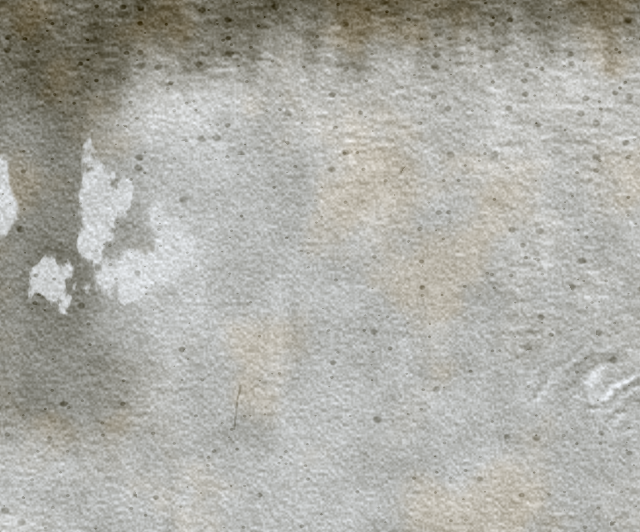
Give the GLSL for this texture, as a WebGL 1 fragment shader.

```glsl
precision highp float;

// Weathered plaster wall: a sooty band along the top, a damp stain on the left,
// peeled white patches and fine sandy relief. Layers of value noise build one
// tone value, which is then mapped onto a ramp from olive shadow to cool grey.

uniform vec2 u_resolution;

const vec3 SHADOW = vec3(0.31, 0.30, 0.24);
const vec3 LIGHT = vec3(0.79, 0.80, 0.80);
const vec3 RUST_SHIFT = vec3(0.025, 0.0, -0.035);

float hash(vec2 p) {
  vec3 q = fract(vec3(p.xyx) * 0.1031);
  q += dot(q, q.yzx + 33.33);
  return fract((q.x + q.y) * q.z);
}

float noise(vec2 p) {
  vec2 i = floor(p);
  vec2 f = fract(p);
  f = f * f * (3.0 - 2.0 * f);
  float low = mix(hash(i), hash(i + vec2(1.0, 0.0)), f.x);
  float high = mix(hash(i + vec2(0.0, 1.0)), hash(i + 1.0), f.x);
  return mix(low, high, f.y);
}

// Fractal noise centred on zero.
float fbm(vec2 p) {
  float sum = 0.0;
  float gain = 0.5;
  for (int i = 0; i < 5; i++) {
    sum += gain * (noise(p) - 0.5);
    p = mat2(1.6, 1.2, -1.2, 1.6) * p + 17.3;
    gain *= 0.5;
  }
  return sum;
}

// Noise surface lit from above; the step is in noise cells.
float relief(vec2 p, float stepSize) {
  return noise(p) - noise(p + vec2(0.25, 1.0) * stepSize);
}

// Elliptical patch whose outline is displaced by a ragged offset.
float patchMask(vec2 p, vec2 centre, vec2 radius, float ragged, float blur) {
  float d = length((p - centre) / radius) + ragged;
  return 1.0 - smoothstep(1.0 - blur, 1.0 + blur, d);
}

float segmentDistance(vec2 p, vec2 a, vec2 b) {
  vec2 ab = b - a;
  return length(p - a - ab * clamp(dot(p - a, ab) / dot(ab, ab), 0.0, 1.0));
}

// Sparse round pits, one candidate per grid cell.
float pits(vec2 p, float scale, float density) {
  vec2 cell = floor(p * scale);
  vec2 centre = 0.3 + 0.4 * vec2(hash(cell + 3.1), hash(cell + 8.7));
  float radius = 0.1 + 0.15 * hash(cell + 5.5);
  float d = length((fract(p * scale) - centre) * vec2(0.8, 1.0));
  return step(1.0 - density, hash(cell)) * (1.0 - smoothstep(radius * 0.5, radius * 1.3, d));
}

float topSoot(vec2 p, float streak, float cloud) {
  float edge = mix(0.73, 0.83, smoothstep(0.1, 0.45, p.x));
  return smoothstep(edge, edge + 0.18, p.y + 0.07 * streak + 0.12 * cloud);
}

float dampStain(vec2 p, float streak, float cloud) {
  float side = 1.0 - smoothstep(0.16, 0.36, p.x + 0.2 * cloud + 0.08 * (p.y - 0.3));
  float base = smoothstep(0.11, 0.23, p.y + 0.12 * cloud);
  float column = patchMask(p, vec2(0.115, 0.65), vec2(0.07, 0.3), streak * 0.4, 0.5);
  return side * base * (0.62 + 0.9 * cloud + 0.3 * streak) + 0.3 * column;
}

float peeledPaint(vec2 p, float ragged) {
  float m = patchMask(p, vec2(0.184, 0.60), vec2(0.032, 0.09), ragged, 0.16);
  m = max(m, patchMask(p, vec2(0.275, 0.49), vec2(0.085, 0.055), ragged, 0.16));
  m = max(m, patchMask(p, vec2(0.320, 0.53), vec2(0.035, 0.07), ragged, 0.25));
  m = max(m, patchMask(p, vec2(0.090, 0.47), vec2(0.032, 0.036), ragged * 1.6, 0.2));
  m = max(m, patchMask(p, vec2(0.235, 0.625), vec2(0.014, 0.035), ragged * 1.5, 0.25));
  return max(m, patchMask(p, vec2(0.0, 0.63), vec2(0.024, 0.09), ragged, 0.25));
}

void main() {
  vec2 p = gl_FragCoord.xy / u_resolution.y;
  float cloud = fbm(p * 4.5 + 2.0);
  float mottle = fbm(p * 16.0 + 40.0);
  float streak = noise(p * vec2(34.0, 3.5)) + 0.5 * noise(p * vec2(85.0, 7.0)) - 0.75;
  float ragged = 2.2 * fbm(p * vec2(24.0, 15.0) + 9.0);

  // Broad stains and washed-out areas.
  float soot = topSoot(p, streak, cloud);
  float damp = dampStain(p, streak, cloud);
  float wash = patchMask(p, vec2(0.34, 0.70), vec2(0.13, 0.19), ragged * 0.5, 0.45);
  wash += 0.7 * patchMask(p, vec2(1.06, 0.76), vec2(0.25, 0.18), ragged * 0.5, 0.5);
  float tone = 0.84 + 0.26 * cloud + 0.28 * mottle + 0.07 * streak;
  tone += 0.13 * wash * (1.0 - damp) - 0.48 * damp;
  tone = mix(tone, 0.11 + 0.4 * mottle + 0.12 * streak, soot * 0.9);
  float peel = peeledPaint(p, ragged);
  tone = mix(tone, 1.1 + 0.15 * mottle, peel * 0.9);

  // Sandy grain and coarse horizontal ridges.
  float rough = smoothstep(0.5, 0.95, p.y + 0.25 * (p.x - 0.6) + 0.4 * cloud);
  rough += 0.7 * smoothstep(0.08, 0.25, fbm(p * 5.0 + 70.0));
  tone += 0.24 * (noise(p * 260.0) - 0.5) + 0.28 * relief(p * 150.0, 0.55);
  tone += (0.07 + 0.27 * rough) * relief(p * vec2(42.0, 95.0) + 2.0 * mottle, 0.45);

  // Gouged plaster at the lower right, pits and a hairline crack.
  float gouge = patchMask(p, vec2(1.13, 0.27), vec2(0.1, 0.09), ragged * 0.6, 0.4);
  vec2 slanted = mat2(0.8, -0.6, 0.6, 0.8) * p;
  tone += 0.5 * gouge * relief(slanted * vec2(22.0, 65.0) + 3.0 * mottle, 0.6);
  tone -= 0.35 * pits(p, 36.0, 0.05 + 0.16 * rough) + 0.3 * pits(p + 5.0, 75.0, 0.05);
  float crack = segmentDistance(p + 0.012 * mottle, vec2(0.452, 0.275), vec2(0.437, 0.19));
  tone -= 0.22 * (1.0 - smoothstep(0.0008, 0.003, crack));

  // Tone ramp with faint rusty patches.
  float rust = smoothstep(-0.02, 0.22, fbm(p * 6.0 + 25.0)) * (1.0 - peel);
  vec3 colour = mix(SHADOW, LIGHT, clamp(tone, -0.4, 1.3));
  colour += RUST_SHIFT * (rust + 0.3 * rough * (1.0 - peel));
  gl_FragColor = vec4(clamp(colour, 0.0, 1.0), 1.0);
}
```
